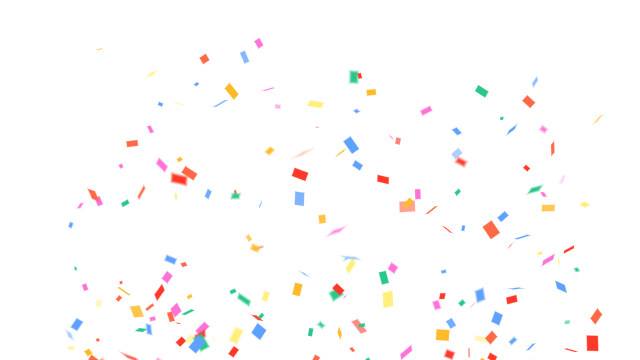
A WebGL 1 fragment shader for this pattern:

```glsl
precision highp float;

uniform vec2 u_resolution;

// Lengths are in canvas heights
const int PIECE_COUNT = 180;
const float SEED = 17.0;
const float MIN_HALF_LENGTH = 0.006;
const float MAX_HALF_LENGTH = 0.022;
const float SIZE_BIAS = 1.3;
const float MIN_FACING = 0.16;
const float EDGE_SOFTNESS = 0.0022;
const float MAX_BLUR = 0.006;
const float BLUR_RARITY = 7.0;
const float MIN_OPACITY = 0.5;
const vec2 SIDE_LIMITS = vec2(0.095, 0.94);
const float TOP_GAP = 0.12;
const float FALL_DEPTH = 0.90;
const float FALL_BIAS = 0.68;
const float TAU = 6.2831853;

const vec3 PAPER = vec3(1.0);
const vec3 RED = vec3(1.0, 0.22, 0.16);
const vec3 CORAL = vec3(1.0, 0.41, 0.28);
const vec3 AMBER = vec3(1.0, 0.73, 0.16);
const vec3 LEMON = vec3(1.0, 0.94, 0.49);
const vec3 PINK = vec3(1.0, 0.45, 0.85);
const vec3 GREEN = vec3(0.16, 0.78, 0.54);
const vec3 BLUE = vec3(0.37, 0.63, 1.0);

// Four random values from one number, without sine
vec4 hash4(float n) {
    vec4 p = fract(n * vec4(0.1031, 0.1030, 0.0973, 0.1099));
    p += dot(p, p.wzxy + 33.33);
    return fract((p.xxyz + p.yzzw) * p.zywx);
}

vec3 confettiColor(float pick) {
    if (pick < 0.14) return RED;
    if (pick < 0.29) return CORAL;
    if (pick < 0.43) return AMBER;
    if (pick < 0.58) return LEMON;
    if (pick < 0.72) return PINK;
    if (pick < 0.86) return GREEN;
    return BLUE;
}

mat2 rotation(float angle) {
    float c = cos(angle);
    float s = sin(angle);
    return mat2(c, s, -s, c);
}

float cross2(vec2 a, vec2 b) {
    return a.x * b.y - a.y * b.x;
}

// Signed edge distance of a parallelogram spanned by two half axes
float parallelogram(vec2 p, vec2 u, vec2 v) {
    float area = cross2(u, v);
    float alongU = abs(cross2(p, v)) - abs(area);
    float alongV = abs(cross2(p, u)) - abs(area);
    return max(alongU / length(v), alongV / length(u));
}

void main() {
    vec2 p = gl_FragCoord.xy / u_resolution.y;
    float aspect = u_resolution.x / u_resolution.y;
    float pixel = 1.0 / u_resolution.y;
    vec3 color = PAPER;

    for (int i = 0; i < PIECE_COUNT; i++) {
        float id = float(i) + SEED;
        vec4 place = hash4(id * 3.17 + 1.3);

        // Pieces gather towards the bottom
        vec2 center = vec2(
            mix(SIDE_LIMITS.x, SIDE_LIMITS.y, place.x) * aspect,
            1.0 - TOP_GAP - FALL_DEPTH * pow(place.y, FALL_BIAS));
        vec2 offset = p - center;
        float reach = 1.5 * MAX_HALF_LENGTH + MAX_BLUR;
        if (dot(offset, offset) > reach * reach) continue;

        vec4 pose = hash4(id * 5.71 + 211.9);
        vec4 look = hash4(id * 7.39 + 523.1);

        // Spin the paper, foreshorten it by its tilt, then turn it
        float halfLength = mix(MIN_HALF_LENGTH, MAX_HALF_LENGTH,
                               pow(place.z, SIZE_BIAS));
        float halfWidth = halfLength * mix(0.52, 0.78, place.w);
        float facing = max(abs(cos(pose.x * TAU)), MIN_FACING);
        mat2 spin = rotation(pose.y * TAU);
        mat2 turn = rotation(pose.z * TAU);
        vec2 u = turn * (vec2(1.0, facing) * spin[0]) * halfLength;
        vec2 v = turn * (vec2(1.0, facing) * spin[1]) * halfWidth;

        // A few pieces are out of focus or faint
        float blur = EDGE_SOFTNESS + MAX_BLUR * pow(look.x, BLUR_RARITY);
        float soft = max(blur, 0.6 * pixel);
        float opacity = mix(MIN_OPACITY, 1.0, smoothstep(0.0, 0.2, look.y));
        float coverage = 1.0 - smoothstep(-soft, soft, parallelogram(offset, u, v));
        color = mix(color, confettiColor(look.z), coverage * opacity);
    }

    gl_FragColor = vec4(color, 1.0);
}
```
